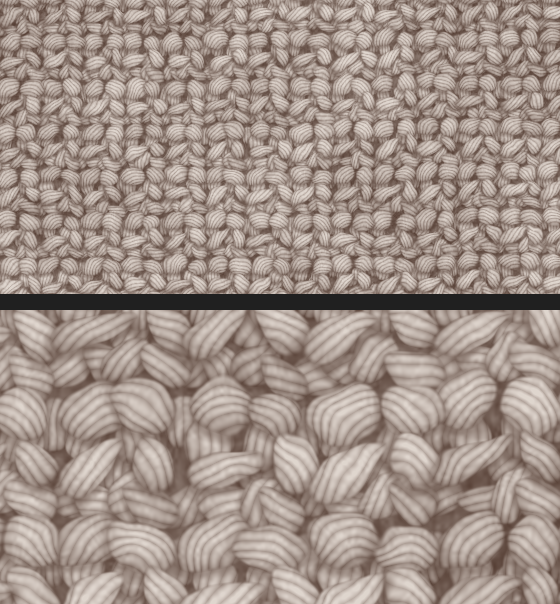
Top: the whole. Bottom: its middle third, enlarged.
This texture is drawn by a Shadertoy shader. Its source:

```glsl
// Textured crochet fabric in beige yarn: puffs, slanted leaves and twisted links
// repeat on a grid. Every stitch is a jittered, rounded ellipse with plied strands,
// painted back to front with a soft contact shadow under it.

const vec2 REPEATS = vec2(13.4, 6.6);       // across, down
const vec2 PHASE = vec2(0.06, -0.014);
const float ROW_RISE = 0.008;               // slope of the rows to the right
const vec3 SHADOW_BROWN = vec3(0.34, 0.25, 0.21);
const vec3 PALE_BEIGE = vec3(0.85, 0.81, 0.78);
const float STRAND_PITCH = 0.078;
const int STITCHES = 12;

// Centre and half size of each stitch, in units of one repeat
const vec4 SHAPE[STITCHES] = vec4[STITCHES](
    vec4(0.01, 0.52, 0.19, 0.17), vec4(0.57, 0.25, 0.19, 0.16),   // fillers
    vec4(0.08, 0.99, 0.21, 0.15), vec4(0.34, 0.95, 0.22, 0.14),   // links
    vec4(0.59, 1.00, 0.21, 0.15), vec4(0.83, 0.95, 0.22, 0.14),
    vec4(0.22, 0.43, 0.18, 0.16), vec4(0.68, 0.43, 0.18, 0.17),   // knots
    vec4(0.27, 0.67, 0.28, 0.20), vec4(0.76, 0.64, 0.24, 0.19),   // puffs
    vec4(0.85, 0.28, 0.22, 0.15), vec4(0.33, 0.23, 0.32, 0.135)); // leaves

// Turn of the stitch, slant of its strands, bend of its strands, taper
const vec4 STYLE[STITCHES] = vec4[STITCHES](
    vec4(1.1, 0.3, 0.6, 0.1), vec4(0.8, 0.2, 0.5, 0.1),
    vec4(0.55, 0.25, 0.4, 0.1), vec4(-0.45, 0.3, 0.5, 0.2),
    vec4(0.65, 0.2, 0.4, 0.1), vec4(-0.6, 0.25, 0.5, 0.2),
    vec4(1.2, 0.2, 0.8, 0.0), vec4(1.5, -0.2, 0.8, 0.0),
    vec4(0.15, 0.45, 1.8, 0.1), vec4(-0.2, -0.35, 1.6, 0.0),
    vec4(-1.0, 0.2, 0.7, 0.25), vec4(0.42, 0.22, 0.5, -0.35));

float hash(vec2 p) {
    vec3 q = fract(vec3(p.xyx) * 0.1031);
    q += dot(q, q.yzx + 33.33);
    return fract((q.x + q.y) * q.z);
}

vec2 hash2(vec2 p) {
    return vec2(hash(p), hash(p + 47.3));
}

float noise(vec2 p) {
    vec2 i = floor(p), f = fract(p);
    f = f * f * (3.0 - 2.0 * f);
    return mix(mix(hash(i), hash(i + vec2(1, 0)), f.x),
               mix(hash(i + vec2(0, 1)), hash(i + vec2(1, 1)), f.x), f.y);
}

// Smooth random shift, centred on zero
vec2 wobble(vec2 p) {
    return vec2(noise(p), noise(p + 31.0)) - 0.5;
}

vec2 rotate(vec2 p, float angle) {
    float c = cos(angle), s = sin(angle);
    return vec2(c * p.x + s * p.y, c * p.y - s * p.x);
}

// Distance from the stitch centre, 1 at its rim
float rimDistance(vec2 q, vec2 halfSize, float taper) {
    vec2 e = q / halfSize;
    e.y /= 1.0 + taper * clamp(e.x, -1.2, 1.2);
    return length(e);
}

// Rounded strands laid side by side, 0 in the grooves
float strands(vec2 q, float slant, float bend, float phase) {
    vec2 r = rotate(q, slant);
    float across = (r.y + bend * r.x * r.x) / STRAND_PITCH + phase;
    return abs(sin(3.14159 * across));
}

// Paints one stitch over the tone beneath it; p is relative to the stitch centre
float paintStitch(float tone, vec2 p, vec2 size, vec4 style, vec2 seed, float depth, float pixel) {
    vec2 vary = hash2(seed + 11.7) - 0.5;
    vec2 offset = p - (hash2(seed) - 0.5) * vec2(0.12, 0.07);
    vec2 halfSize = size * (1.04 + 0.26 * vary);
    float turn = style.x + 0.6 * (hash(seed + 5.1) - 0.5);

    // Contact shadow falls slightly downwards
    float below = rimDistance(rotate(offset + vec2(0.0, 0.035), turn), halfSize, style.w);
    tone *= 1.0 - 0.48 * (1.0 - smoothstep(0.85, 1.35, below));

    // Domed body, lit from above, with strand grooves
    vec2 q = rotate(offset, turn);
    float d = rimDistance(q, halfSize, style.w);
    float dome = sqrt(max(1.0 - d * d, 0.0));
    float light = clamp(offset.y / max(size.x, size.y), -1.0, 1.0);
    float ply = strands(q, style.y + 0.6 * vary.x, style.z, hash(seed + 2.9));
    float body = 0.33 + 0.49 * dome + 0.15 * light + 0.32 * (ply - 0.62) + 0.14 * vary.y;
    float soft = 0.08 + pixel / min(halfSize.x, halfSize.y);
    return mix(tone, body - depth, 1.0 - smoothstep(1.0 - soft, 1.0 + soft * 0.5, d));
}

void mainImage(out vec4 fragColor, in vec2 fragCoord) {
    vec2 uv = fragCoord / iResolution.xy;
    vec2 p = uv * REPEATS + PHASE;
    p.y -= ROW_RISE * (p.x - 0.5 * REPEATS.x);
    float pixel = REPEATS.y / iResolution.y;

    // Unevenness of the hand-made rows, then of the yarn outlines
    p += 0.13 * wobble(p * 0.7) + 0.07 * wobble(p * 5.0);

    // Dark backing, then the nearest stitch of each kind in layer order
    float tone = 0.04 + 0.3 * noise(p * 11.0);
    for (int k = 0; k < STITCHES; k++) {
        float depth = 0.14 * (1.0 - float(k) / float(STITCHES - 1));
        vec2 id = floor(p - SHAPE[k].xy + 0.5);
        vec2 seed = id + 20.0 + float(k) * vec2(17.0, 29.0);
        tone = paintStitch(tone, p - id - SHAPE[k].xy, SHAPE[k].zw, STYLE[k], seed, depth, pixel);
    }

    // Yarn fuzz and broad shading
    tone += 0.14 * (noise(p * 30.0) - 0.5) + 0.12 * (noise(p * 0.45 + 8.0) - 0.5);
    vec3 colour = mix(SHADOW_BROWN, PALE_BEIGE, clamp(tone + 0.06, 0.0, 1.05));
    fragColor = vec4(colour, 1.0);
}
```
